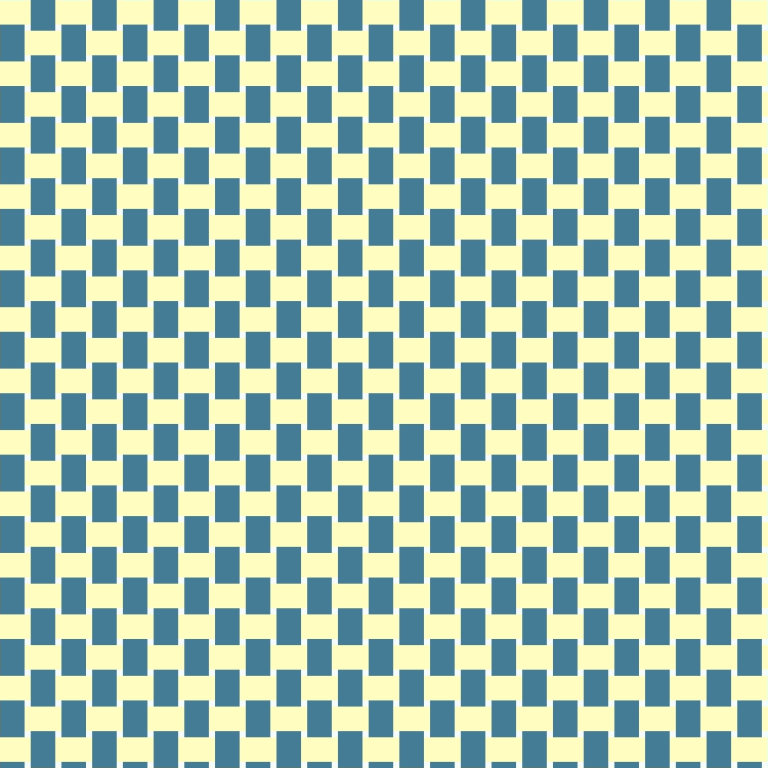
Give the GLSL for this pattern, as a Shadertoy shader.

```glsl
const float REPEATS = 12.5;               // weave cells across and down
const float CELL = 10.0;                  // cell side in thread units
const vec2 WARP_HALF = vec2(2.0, 3.0);    // half size of an upright block
const vec2 WEFT_HALF = vec2(3.0, 2.0);    // half size of a lying block
const float BLEED = 0.45;                 // colour softness in thread units
const vec3 BLUE = vec3(0.272, 0.488, 0.585);
const vec3 CREAM = vec3(1.0, 0.992, 0.75);
const vec3 WHITE = vec3(0.965, 0.985, 0.99);
const vec3 LUMA = vec3(0.299, 0.587, 0.114);

// Coverage of a block repeated in every cell
float block(vec2 p, vec2 center, vec2 halfSize, float blur) {
    vec2 offset = mod(p - center + 0.5 * CELL, CELL) - 0.5 * CELL;
    vec2 cover = clamp(0.5 - (abs(offset) - halfSize) / blur, 0.0, 1.0);
    return cover.x * cover.y;
}

// Interlaced upright and lying blocks; white shows through the gaps
vec3 weave(vec2 p, float blur) {
    const float NEAR = 2.0;
    const float FAR = 7.0;
    float warp = block(p, vec2(NEAR, FAR), WARP_HALF, blur)
               + block(p, vec2(FAR, NEAR), WARP_HALF, blur);
    float weft = block(p, vec2(NEAR), WEFT_HALF, blur)
               + block(p, vec2(FAR), WEFT_HALF, blur);
    return WHITE + (BLUE - WHITE) * warp + (CREAM - WHITE) * weft;
}

void mainImage(out vec4 fragColor, in vec2 fragCoord) {
    float unitsPerPixel = REPEATS * CELL / iResolution.y;
    vec2 p = vec2(fragCoord.x, iResolution.y - fragCoord.y) * unitsPerPixel;

    // Crisp brightness with slightly bleeding hue
    vec3 crisp = weave(p, unitsPerPixel);
    vec3 soft = weave(p, max(BLEED, unitsPerPixel));
    vec3 color = soft + dot(crisp - soft, LUMA);

    fragColor = vec4(clamp(color, 0.0, 1.0), 1.0);
}
```
